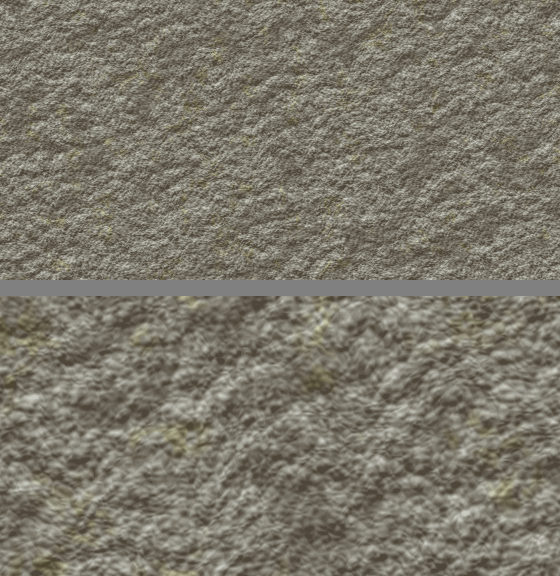
Top, the full canvas; bottom, a detail of the centre.
Write a Shadertoy shader that draws this texture.

```glsl
// Rough hewn grey-brown stone, lit from above and slightly to the left.
// Stretched cellular noise in five sizes forms the chipped relief; its
// slope towards the light picks a colour, with brown hollows and lichen.

const vec3 SHADOW = vec3(0.33, 0.30, 0.25);
const vec3 LIGHT = vec3(0.74, 0.74, 0.70);
const vec3 LICHEN = vec3(1.01, 1.01, 0.88);
const float GRAIN_ANGLE = 0.45;   // direction of the chips, radians
const float ANGLE_SPREAD = 0.5;   // how far the layers turn from it
const float COARSE_STRETCH = 2.3; // chip length over width, largest chips
const float FINE_STRETCH = 1.3;   // and smallest chips
const float COARSEST = 15.0;      // chips across the canvas height
const float SIZE_STEP = 1.72;     // scale ratio between layers
const int LAYERS = 5;
const float COARSE_WEIGHT = 0.36;
const float FINE_WEIGHT = 1.1;
const float RELIEF = 0.47;        // contrast of the lit slopes
const float BASE_TONE = 0.415;
const float HOLLOW_DEPTH = 0.17;
const vec2 LIGHT_STEP = vec2(0.06, 0.26); // in chip widths, along the grain axes

vec2 hash2(vec2 p) {
    vec3 q = fract(p.xyx * vec3(0.1031, 0.1030, 0.0973));
    q += dot(q, q.yzx + 33.33);
    return fract((q.xx + q.yz) * q.zy);
}

// Smooth two-channel value noise, 0 to 1
vec2 noise2(vec2 p) {
    vec2 i = floor(p);
    vec2 f = fract(p);
    f = f * f * (3.0 - 2.0 * f);
    vec2 low = mix(hash2(i), hash2(i + vec2(1, 0)), f.x);
    vec2 high = mix(hash2(i + vec2(0, 1)), hash2(i + vec2(1, 1)), f.x);
    return mix(low, high, f.y);
}

// Distance to the nearest scattered cell centre
float cells(vec2 p) {
    vec2 i = floor(p);
    vec2 f = fract(p);
    float nearest = 8.0;
    for (int y = -1; y <= 1; y++) {
        for (int x = -1; x <= 1; x++) {
            vec2 o = vec2(x, y);
            vec2 d = o + hash2(i + o) - f;
            nearest = min(nearest, dot(d, d));
        }
    }
    return sqrt(nearest);
}

vec2 alongGrain(vec2 p, float angle) {
    float c = cos(angle);
    float s = sin(angle);
    return vec2(c * p.x + s * p.y, c * p.y - s * p.x);
}

// Slope of the chipped surface towards the light
float litSlope(vec2 p) {
    float slope = 0.0;
    float freq = COARSEST;
    for (int i = 0; i < LAYERS; i++) {
        float k = float(i);
        float fineness = k / float(LAYERS - 1);
        float angle = GRAIN_ANGLE + ANGLE_SPREAD * sin(2.4 * k + 0.5);
        vec2 q = alongGrain(p, angle) * freq;
        q += 0.6 * (noise2(q * 0.7 + 17.0 * k) - 0.5);
        q.x /= mix(COARSE_STRETCH, FINE_STRETCH, fineness);
        q += 31.7 * k + 60.0;
        float weight = mix(COARSE_WEIGHT, FINE_WEIGHT, sqrt(fineness));
        slope += weight * (cells(q + LIGHT_STEP) - cells(q - LIGHT_STEP));
        freq *= SIZE_STEP;
    }
    return slope;
}

void mainImage(out vec4 fragColor, in vec2 fragCoord) {
    vec2 p = fragCoord / iResolution.y;

    // Bend the grain slightly so that ridges wander
    vec2 bent = p + 0.018 * (noise2(p * 9.0 + 40.0) - 0.5);
    bent += 0.005 * (noise2(p * 27.0 + 80.0) - 0.5);

    // Narrow dark hollows with ragged rims
    vec2 g = alongGrain(bent, GRAIN_ANGLE);
    float depth = noise2(g * vec2(10.0, 28.0) + 50.0).x;
    depth += 0.5 * (noise2(g * vec2(40.0, 75.0) + 90.0).y - 0.5);
    float hollow = smoothstep(0.58, 0.82, depth);

    // Tone from the lit relief
    float tone = BASE_TONE + RELIEF * litSlope(bent) * (1.0 - 0.3 * hollow);
    tone -= HOLLOW_DEPTH * hollow;
    vec3 color = mix(SHADOW, LIGHT, clamp(tone, -0.06, 1.12));

    // Sparse yellow-green lichen
    float lichen = smoothstep(0.6, 0.9, noise2(bent * 18.0 + 120.0).y);
    lichen *= smoothstep(0.4, 0.7, noise2(bent * 80.0 + 150.0).x);
    color *= mix(vec3(1.0), LICHEN, lichen);

    fragColor = vec4(color, 1.0);
}
```
